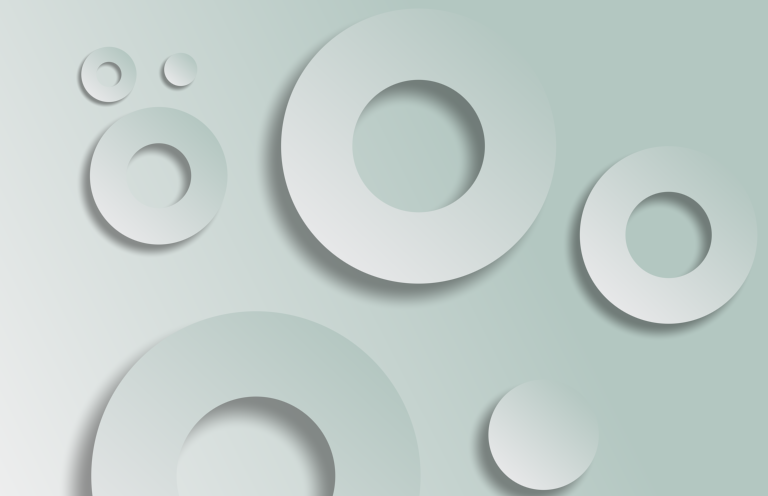
A WebGL 1 fragment shader for this background:

```glsl
precision highp float;
// Paper-cut rings and discs floating over a soft diagonal pale-to-teal gradient.
// Each piece is a distance function with its own linear shading, and casts a
// blurred shadow to the lower left, longer for wider bands.

uniform vec2 u_resolution;

// Lengths are in units of the canvas height.
const vec3 BACK_PALE = vec3(0.930, 0.932, 0.933);
const vec3 BACK_TEAL = vec3(0.702, 0.780, 0.757);
const vec3 PIECE_PALE = vec3(0.905, 0.908, 0.912);
const vec3 PIECE_TEAL = vec3(0.706, 0.780, 0.758);
const vec3 SHADOW_TINT = vec3(0.630, 0.625, 0.625);

const vec2 BACK_DIRECTION = vec2(0.89, 0.45);
const float BACK_LENGTH = 1.19;
const vec2 PIECE_DIRECTION = vec2(0.68, 0.73);
const vec2 SHADOW_DIRECTION = vec2(-1.0, -1.0);
const float SHADOW_REACH = 0.21;  // offset per unit of band width
const float SHADOW_BLUR = 0.85;   // half width of the blur per unit of offset

const int PIECE_COUNT = 7;
const float NO_HOLE = -1.0;

// Signed distance to a ring; a negative inner radius gives a full disc.
float ringDistance(vec2 p, float outer, float inner) {
    float d = length(p);
    return max(d - outer, inner - d);
}

// Coverage that fades from one inside to zero outside.
float coverage(float dist, float softness) {
    return 1.0 - smoothstep(-softness, softness, dist);
}

// Lays one piece and its shadow over the colour below.
// piece holds centre x, centre y, outer radius and inner radius.
vec3 layPiece(vec3 below, vec2 p, vec4 piece, float pixel) {
    vec2 q = p - piece.xy;
    float outer = piece.z;
    float inner = piece.w;

    // Cast shadow
    float reach = SHADOW_REACH * (outer - max(inner, 0.0));
    float shadowDist = ringDistance(q - SHADOW_DIRECTION * reach, outer, inner);
    float shadow = coverage(shadowDist, SHADOW_BLUR * reach);
    vec3 color = below * mix(vec3(1.0), SHADOW_TINT, shadow);

    // Shaded face
    float shade = clamp(0.5 + 0.5 * dot(q, PIECE_DIRECTION) / outer, 0.0, 1.0);
    vec3 face = mix(PIECE_PALE, PIECE_TEAL, shade);
    return mix(color, face, coverage(ringDistance(q, outer, inner), pixel));
}

void main() {
    vec2 p = gl_FragCoord.xy / u_resolution.y;
    float pixel = 0.75 / u_resolution.y;

    // Backdrop
    float fade = clamp(dot(p, BACK_DIRECTION) / BACK_LENGTH, 0.0, 1.0);
    vec3 color = mix(BACK_PALE, BACK_TEAL, fade);

    // Layout of the rings and discs
    vec4 pieces[PIECE_COUNT];
    pieces[0] = vec4(0.844, 0.7055, 0.2773, 0.1336);
    pieces[1] = vec4(1.348, 0.5263, 0.1790, 0.0870);
    pieces[2] = vec4(0.320, 0.6457, 0.1387, 0.0655);
    pieces[3] = vec4(0.2196, 0.850, 0.0557, 0.0253);
    pieces[4] = vec4(0.516, 0.0405, 0.3320, 0.1600);
    pieces[5] = vec4(1.096, 0.1235, 0.1113, NO_HOLE);
    pieces[6] = vec4(0.3644, 0.860, 0.0334, NO_HOLE);

    for (int i = 0; i < PIECE_COUNT; i++) {
        color = layPiece(color, p, pieces[i], pixel);
    }

    gl_FragColor = vec4(color, 1.0);
}
```
